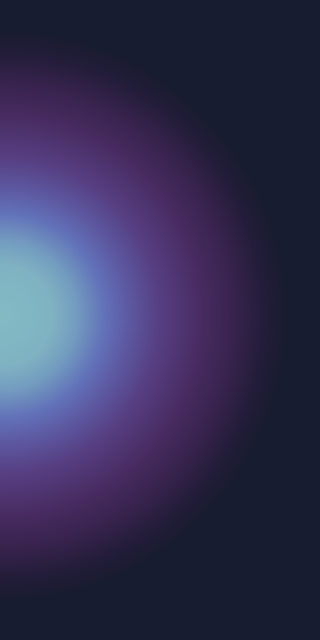
Write a WebGL 2 fragment shader that draws this background.

```glsl
#version 300 es
precision highp float;
// A round glow on the left edge of a dark navy field.
// Distance from the glow centre, in canvas heights, runs through a
// radial colour ramp: teal core, blue, violet, plum, then navy.

#define GLOW_CENTER vec2(0.003, 0.507)
#define GLOW_SCALE 1.0
#define NAVY vec3(0.090, 0.108, 0.187)

uniform vec2 u_resolution;
out vec4 outColor;

const int STOPS = 10;

// Ramp radii and colours, from the core outwards
const float RADII[STOPS] = float[](
  0.0, 0.078, 0.117, 0.159, 0.195, 0.247, 0.312, 0.365, 0.410, 0.450);

const vec3 COLORS[STOPS] = vec3[](
  vec3(0.51, 0.73, 0.77),
  vec3(0.50, 0.70, 0.76),
  vec3(0.45, 0.61, 0.75),
  vec3(0.385, 0.45, 0.725),
  vec3(0.365, 0.355, 0.64),
  vec3(0.34, 0.245, 0.51),
  vec3(0.28, 0.17, 0.38),
  vec3(0.215, 0.135, 0.30),
  vec3(0.135, 0.112, 0.22),
  NAVY);

// Blend each stop into the next one along the radius
vec3 glowRamp(float radius) {
  vec3 color = COLORS[0];
  for (int i = 1; i < STOPS; i++) {
    float blend = (radius - RADII[i - 1]) / (RADII[i] - RADII[i - 1]);
    color = mix(color, COLORS[i], clamp(blend, 0.0, 1.0));
  }
  return color;
}

void main() {
  // Equal units on both axes keep the glow round
  vec2 position = gl_FragCoord.xy / u_resolution.y;
  float radius = length(position - GLOW_CENTER) / GLOW_SCALE;
  outColor = vec4(glowRamp(radius), 1.0);
}
```
